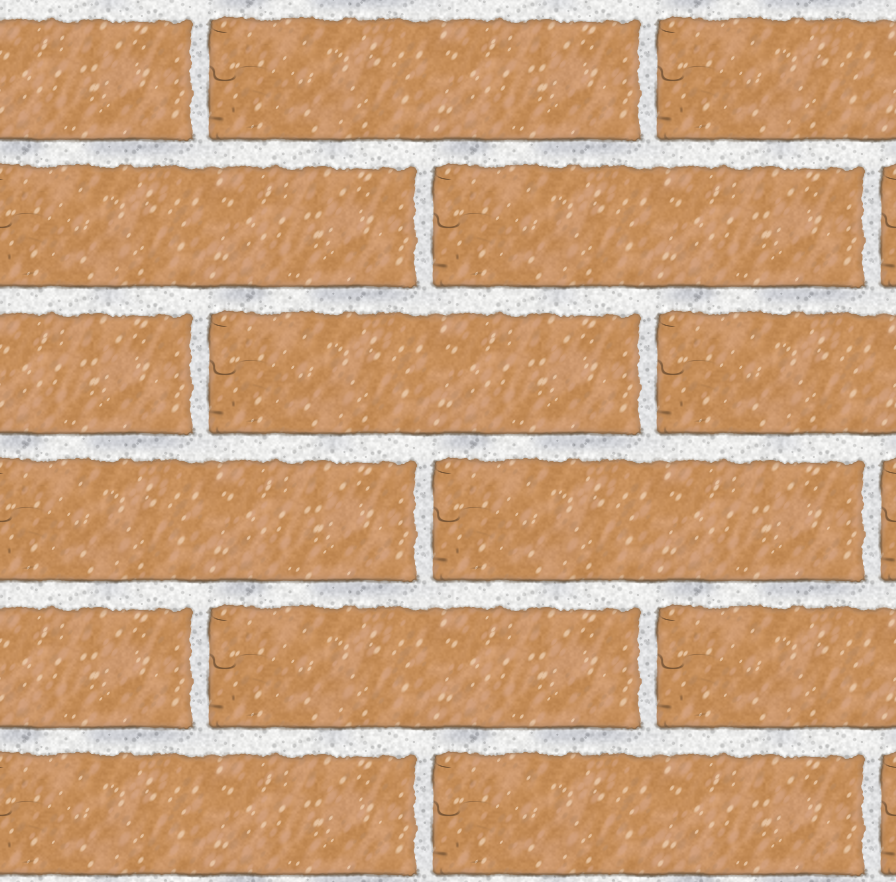
This texture is drawn by a Shadertoy shader. Its source:

```glsl
// Random values per lattice cell; the lattice repeats per brick, shifted half a brick per course
vec3 hashCell(vec2 cell, vec2 n) {
    cell.x -= floor(cell.y / n.y) * n.x * 0.5;
    cell = mod(cell, n);
    vec3 h = fract(cell.xyx * vec3(0.1031, 0.1030, 0.0973) + 0.17);
    h += dot(h, h.yxz + 33.33);
    return fract((h.xxy + h.yzz) * h.zyx);
}

float valueNoise(vec2 p, vec2 n) {
    vec2 q = p * n, i = floor(q), f = fract(q);
    f = f * f * (3.0 - 2.0 * f);
    vec2 e = vec2(1.0, 0.0);
    return mix(mix(hashCell(i, n).x, hashCell(i + e.xy, n).x, f.x),
               mix(hashCell(i + e.yx, n).x, hashCell(i + e.xx, n).x, f.x), f.y);
}

// Scattered soft spots of random size; density is the share of cells that hold one
float flecks(vec2 p, vec2 n, float density) {
    vec2 q = p * n, i = floor(q);
    float cover = 0.0;
    for (int y = -1; y <= 1; y++)
    for (int x = -1; x <= 1; x++) {
        vec2 cell = i + vec2(x, y);
        vec3 h = hashCell(cell, n);
        float radius = mix(0.3, 0.75, fract(h.z * 37.0));
        float spot = smoothstep(radius, radius * 0.3, length(q - cell - h.xy));
        cover = max(cover, spot * step(h.z, density));
    }
    return cover;
}

float roundBox(vec2 p, vec2 halfSize, float radius) {
    vec2 q = abs(p) - halfSize + radius;
    return length(max(q, 0.0)) + min(max(q.x, q.y), 0.0) - radius;
}

vec3 mortarColor(vec2 p, vec2 local, float grain) {
    float cloud = valueNoise(p, vec2(10.0, 6.0));
    float shadeBand = smoothstep(0.11, 0.0, abs(fract(local.y + 0.5) - 0.50));
    float upright = smoothstep(0.04, 0.12, local.y) * smoothstep(0.9, 0.8, local.y);
    float grey = shadeBand * smoothstep(0.25, 0.8, cloud) * 0.75 + upright * 0.3;
    vec3 color = mix(vec3(0.93, 0.93, 0.925), vec3(0.75, 0.76, 0.79), grey);
    color += (grain - 0.5) * 0.16;
    return color - 0.14 * flecks(p, vec2(90.0, 30.0), 0.16);
}

vec3 brickColor(vec2 local, float grain) {
    vec2 slanted = local - vec2(0.16 * local.y, 0.0);
    float cloud = valueNoise(slanted, vec2(12.0, 4.0));
    float streak = valueNoise(slanted, vec2(52.0, 9.0));
    float pink = cloud * 0.5 + streak * 0.5 + 0.2 * (local.x - 0.5);
    vec3 color = mix(vec3(0.775, 0.555, 0.345), vec3(0.80, 0.595, 0.43), smoothstep(0.3, 0.75, pink));
    color += (grain - 0.5) * 0.075 + (streak - 0.5) * 0.05;

    // Pinkish blotches and pale chips
    color = mix(color, vec3(0.84, 0.65, 0.53), 0.6 * flecks(slanted, vec2(44.0, 10.0), 0.28));
    color = mix(color, vec3(0.70, 0.53, 0.39), 0.4 * flecks(slanted + 0.37, vec2(56.0, 14.0), 0.12));
    color = mix(color, vec3(0.93, 0.81, 0.69), 0.8 * flecks(slanted, vec2(76.0, 18.0), 0.09));

    // Short level cracks near the left end
    float crack = abs(valueNoise(local, vec2(18.0, 12.0)) - 0.5);
    float crackArea = smoothstep(0.17, 0.04, local.x) * smoothstep(0.5, 0.7, valueNoise(local, vec2(24.0, 16.0)));
    return mix(color, vec3(0.38, 0.27, 0.17), 0.75 * crackArea * smoothstep(0.07, 0.01, crack));
}

void mainImage(out vec4 fragColor, in vec2 fragCoord) {
    // Two bricks across, six courses, running bond
    vec2 p = fragCoord / iResolution.xy * vec2(2.0, 6.0) + vec2(0.053, 0.0);
    vec2 local = fract(vec2(p.x - 0.5 * floor(p.y), p.y));
    float grain = 0.6 * valueNoise(p, vec2(128.0, 42.0)) + 0.4 * valueNoise(p, vec2(220.0, 72.0));

    // Brick outline, ragged along the top and right
    float top = smoothstep(0.7, 0.85, local.y);
    float right = smoothstep(0.93, 0.97, local.x);
    float ragged = valueNoise(p, vec2(36.0, 14.0)) * 0.6 + grain * 0.4 - 0.5;
    vec2 centered = (local - vec2(0.5, 0.457)) * vec2(3.05, 1.0);
    centered.y += 0.025 * top * (local.x - 0.5);
    float edge = roundBox(centered, vec2(1.467, 0.407), 0.035);
    edge += ragged * mix(0.018, 0.055, max(top, right));

    float aa = 5.0 / iResolution.y;
    vec3 mortar = mortarColor(p, local, grain);
    vec3 brick = brickColor(local, grain);
    brick = mix(brick, vec3(0.68, 0.52, 0.39), 0.55 * smoothstep(-0.05, 0.0, edge));
    vec3 color = mix(mortar, brick, smoothstep(aa, -aa, edge));

    // Dark gap under the brick and, broken up, beside its left end
    float under = smoothstep(0.12, 0.05, local.y);
    float beside = smoothstep(0.035, 0.02, local.x) * smoothstep(0.35, 0.65, valueNoise(p, vec2(20.0, 10.0)));
    float gap = max(under * mix(0.45, 1.0, valueNoise(p, vec2(26.0, 8.0))), beside * 0.75);
    gap = max(gap, 0.25 * top);
    color = mix(color, vec3(0.35, 0.28, 0.20), 0.8 * gap * smoothstep(0.022, 0.002, abs(edge)));

    fragColor = vec4(clamp(color, 0.0, 1.0), 1.0);
}
```
